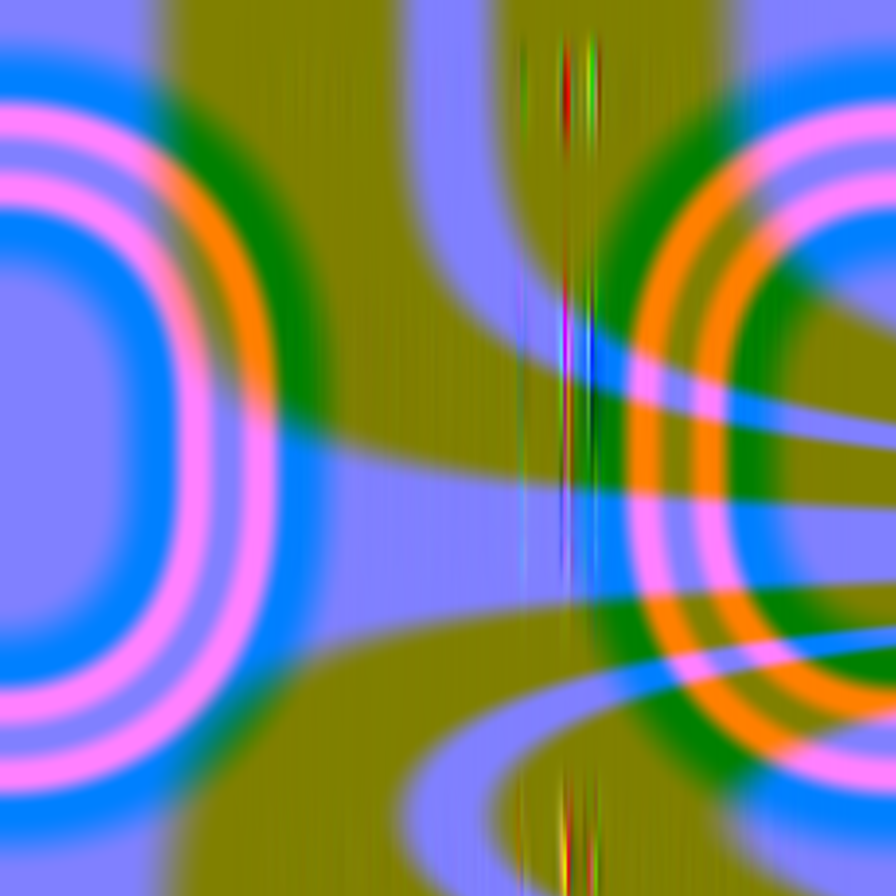
This background is drawn by a WebGL 1 fragment shader. Its source:

```glsl
precision highp float;
uniform vec2 u_resolution;

// Paired rings around the left and right edges
const float RING_PERIOD = 1.009;
const float RING_HEIGHT = 0.5;
const float RING_RADIUS = 0.254;
const float RING_BEND = 0.095;
const float RING_POWER = 2.1;
const vec2 GAP_FADE = vec2(0.005, 0.031);
const vec2 BAND_FADE = vec2(0.042, 0.070);
const vec2 HALO_FADE = vec2(0.081, 0.141);

// Flow bands, measured in the straightened horizontal coordinate
const float AXIS_HEIGHT = 0.391;
const float FLOW_SLOPE = 4.45;
const float FLOW_CUBIC = 1.4;
const float LOWER_FREQUENCY = 5.18;
const vec2 LEFT_FADE = vec2(0.138, 0.224);
const float STREAM_CENTER = 0.499;
const vec2 STREAM_FADE = vec2(0.022, 0.080);
const vec2 RIGHT_FADE = vec2(0.770, 0.860);

// Fine vertical streaks
const float STREAK_COLUMNS = 230.0;
const vec3 STREAK_CENTERS = vec3(0.582, 0.632, 0.662);
const vec3 STREAK_WIDTHS = vec3(0.007, 0.008, 0.010);
const vec3 STREAK_STRENGTHS = vec3(0.45, 1.3, 0.9);
const float STREAK_PERIOD = 0.286;
const float STREAK_TOP = 0.909;
const float STREAK_FAINT = 0.035;

const float NEUTRAL = 0.5;
const float TAU = 6.28319;

vec3 hash3(vec2 p) {
    vec3 q = fract(vec3(p.xyx) * vec3(0.1031, 0.1030, 0.0973));
    q += dot(q, q.yxz + 33.33);
    return fract((q.xxy + q.yzz) * q.zyx);
}

vec3 columnNoise(vec2 p) {
    vec2 cell = floor(p);
    vec2 f = smoothstep(0.0, 1.0, fract(p));
    vec3 low = mix(hash3(cell), hash3(cell + vec2(1.0, 0.0)), f.x);
    vec3 high = mix(hash3(cell + vec2(0.0, 1.0)), hash3(cell + 1.0), f.x);
    return mix(low, high, f.y) - 0.5;
}

float hyperTangent(float x) {
    return 1.0 - 2.0 / (exp(2.0 * x) + 1.0);
}

// Red: two bright bands with a dark halo on either side
float ringLevel(vec2 uv) {
    float x = abs(min(uv.x, RING_PERIOD - uv.x));
    float y = abs(uv.y - RING_HEIGHT);
    y = y * y / (y + RING_BEND);
    float radius = pow(pow(x, RING_POWER) + pow(y, RING_POWER), 1.0 / RING_POWER);
    float t = abs(radius - RING_RADIUS);
    float level = mix(NEUTRAL, 1.0, smoothstep(GAP_FADE.x, GAP_FADE.y, t));
    level = mix(level, 0.0, smoothstep(BAND_FADE.x, BAND_FADE.y, t));
    return mix(level, NEUTRAL, smoothstep(HALO_FADE.x, HALO_FADE.y, t));
}

// Blue: left body, curved stream and right body
float flowLevel(vec2 uv) {
    float offset = uv.y - AXIS_HEIGHT;
    float d = abs(offset);
    float bodyScale = hyperTangent(FLOW_SLOPE * d * (1.0 + FLOW_CUBIC * d * d));
    float streamScale = offset > 0.0 ? bodyScale : sin(LOWER_FREQUENCY * d);
    float bodyX = uv.x * bodyScale;
    float streamX = uv.x * streamScale;
    float left = 1.0 - smoothstep(LEFT_FADE.x, LEFT_FADE.y, bodyX);
    float stream = 1.0 - smoothstep(STREAM_FADE.x, STREAM_FADE.y,
                                    abs(streamX - STREAM_CENTER));
    float right = smoothstep(RIGHT_FADE.x, RIGHT_FADE.y, streamX);
    return max(left, max(stream, right));
}

// Streaks gather in narrow clusters and pulse along the height
vec3 streaks(vec2 uv) {
    vec3 q = (uv.x - STREAK_CENTERS) / STREAK_WIDTHS;
    float cluster = dot(exp(-q * q), STREAK_STRENGTHS);
    float spread = STREAK_FAINT * smoothstep(0.26, 0.32, uv.x)
                 * (1.0 - smoothstep(0.85, 0.95, uv.x));
    float wave = 0.5 + 0.5 * cos(TAU * (uv.y - STREAK_TOP) / STREAK_PERIOD);
    float middle = (uv.y - 0.54) / 0.14;
    float pulse = max(wave * wave * smoothstep(0.0, 0.05, 0.98 - uv.y),
                      0.7 * exp(-middle * middle));
    pulse *= 1.0 - 0.8 * smoothstep(0.12, 0.2, uv.y)
                 * (1.0 - smoothstep(0.33, 0.4, uv.y));
    return columnNoise(uv * vec2(STREAK_COLUMNS, 7.0)) * (cluster + spread) * pulse;
}

void main() {
    vec2 uv = gl_FragCoord.xy / u_resolution;
    vec3 color = vec3(ringLevel(uv), NEUTRAL, flowLevel(uv));
    color += streaks(uv);
    gl_FragColor = vec4(clamp(color, 0.0, 1.0), 1.0);
}
```
